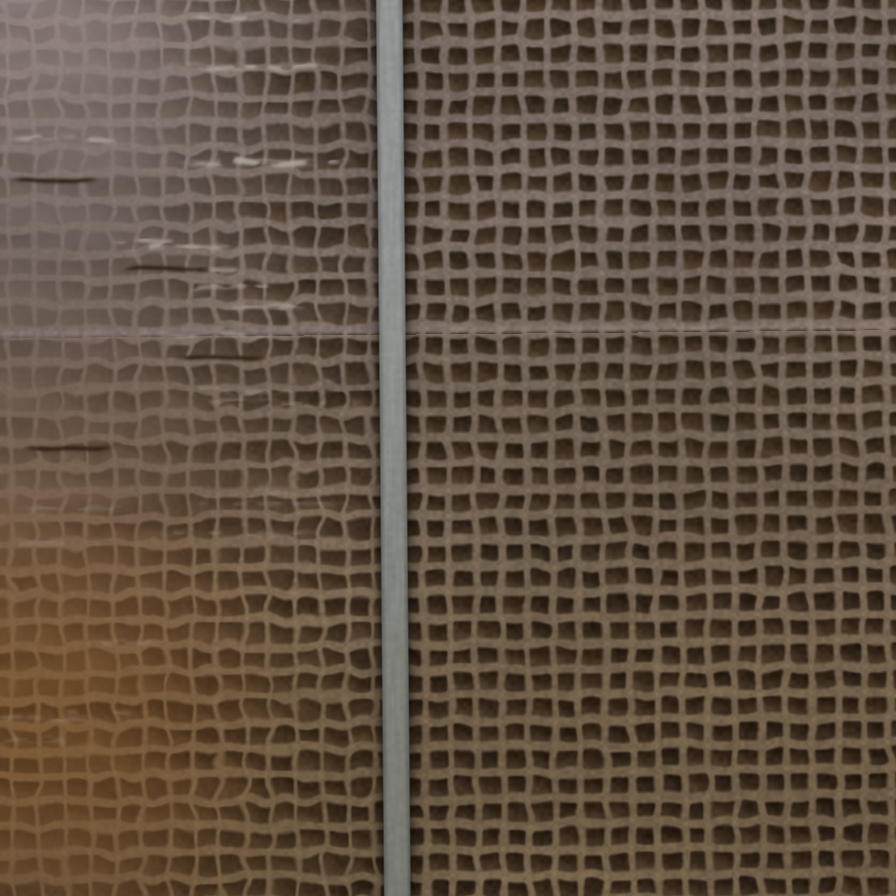
Give the GLSL for this texture, as a Shadertoy shader.

```glsl
const float PITCH = 0.0288;            // lattice period, about 34.7 per canvas
const float COLUMN_SHIFT = 0.14;       // lattice phase relative to the bar, in cells
const vec2 HOLE_HALF = vec2(0.36, 0.32);
const vec2 FILM_HOLE_HALF = vec2(0.41, 0.33);
const float HOLE_ROUND = 0.11;
const float EDGE_BLUR = 0.085;
const float BAR_HALF = 0.0148;
const float SEAM_GAP = 0.009;
const int STREAKS = 22;
const int SLITS = 4;

const vec3 RIDGE_TOP = vec3(0.47, 0.415, 0.385);
const vec3 RIDGE_LOW = vec3(0.445, 0.375, 0.285);
const vec3 HOLE_DARK = vec3(0.155, 0.108, 0.065);
const vec3 HOLE_LIT = vec3(0.27, 0.21, 0.15);
const vec3 FILM_TOP = vec3(0.47, 0.42, 0.41);
const vec3 FILM_LOW = vec3(0.42, 0.31, 0.20);
const vec3 BAR_TOP = vec3(0.57, 0.58, 0.575);
const vec3 BAR_LOW = vec3(0.47, 0.475, 0.445);
const vec3 GLINT = vec3(0.70, 0.66, 0.63);

float hash(vec2 p) {
    vec3 q = fract(p.xyx * vec3(0.1031, 0.1030, 0.0973));
    q += dot(q, q.yzx + 33.33);
    return fract((q.x + q.y) * q.z);
}

float noise(vec2 p) {
    vec2 i = floor(p), f = p - i;
    f = f * f * (3.0 - 2.0 * f);
    return mix(mix(hash(i), hash(i + vec2(1, 0)), f.x),
               mix(hash(i + vec2(0, 1)), hash(i + vec2(1, 1)), f.x), f.y);
}

float roundBox(vec2 p, vec2 halfSize) {
    vec2 q = abs(p) - halfSize + HOLE_ROUND;
    return length(max(q, 0.0)) + min(max(q.x, q.y), 0.0) - HOLE_ROUND;
}

// Soft horizontal dash with a ragged course
float dash(vec2 uv, vec2 center, float halfLength, float thickness) {
    vec2 d = uv - center;
    d.y += 0.006 * (noise(vec2(uv.x * 38.0, center.y * 91.0)) - 0.5);
    return exp(-d.y * d.y / (thickness * thickness))
         * (1.0 - smoothstep(0.6 * halfLength, halfLength, abs(d.x)));
}

void mainImage(out vec4 fragColor, in vec2 fragCoord) {
    vec2 uv = fragCoord / iResolution.xy;
    float pixel = 1.0 / iResolution.y;
    float barOffset = uv.x - mix(0.4435, 0.4345, uv.y);
    float film = 1.0 - smoothstep(-0.004, 0.004, barOffset);
    float haze = film * smoothstep(0.44, 0.05, uv.x);

    // Lattice, split at the seam into upper and lower rows
    float seamOffset = uv.y - 0.627 - 0.009 * (uv.x - 0.5);
    float row = seamOffset > 0.0 ? (seamOffset - SEAM_GAP) / PITCH : seamOffset / PITCH;
    vec2 grid = vec2(barOffset / PITCH - COLUMN_SHIFT, row);
    vec2 warp = vec2(noise(uv * 47.0), noise(uv * 47.0 + 80.0)) - 0.5;
    grid += warp * mix(0.22, 0.34, film);
    vec2 cell = floor(grid);
    vec2 local = grid - cell - 0.5;
    float variation = hash(cell + 71.0);

    // Ridges
    float light = smoothstep(0.1, 0.85, uv.y);
    float grain = noise(uv * 210.0) - 0.5;
    float patches = noise(uv * vec2(5.0, 9.0) + 4.0);
    vec3 color = mix(RIDGE_LOW, RIDGE_TOP, light);
    color *= 0.95 + 0.12 * patches + 0.16 * grain;
    color *= 1.0 + 0.09 * smoothstep(0.34, 0.5, min(abs(local.x), abs(local.y)));
    color = mix(color, mix(FILM_LOW, FILM_TOP, light), 0.6 * haze);

    // Holes, shaded deeper toward the upper right
    vec2 halfSize = mix(HOLE_HALF, FILM_HOLE_HALF, film) + 0.05 * (variation - 0.5);
    float blur = max(EDGE_BLUR, pixel / PITCH);
    float hole = 1.0 - smoothstep(-blur, blur, roundBox(local, halfSize));
    float depth = smoothstep(-0.45, 0.3, local.y + 0.35 * local.x);
    vec3 holeColor = mix(HOLE_LIT, HOLE_DARK, depth) * (0.85 + 0.3 * variation);
    holeColor += 0.03 * light + 0.05 * grain;
    float veil = film * (0.14 + 0.5 * smoothstep(0.43, 0.05, uv.x)
               + 0.3 * (noise(uv * vec2(9.0, 38.0)) - 0.5) + 0.16 * light * haze);
    holeColor = mix(holeColor, mix(FILM_LOW, FILM_TOP, light), clamp(veil, 0.0, 0.85));
    color = mix(color, holeColor, hole);

    // Tinted sheen on the film
    float sheen = haze * smoothstep(0.72, 1.0, uv.y);
    color += sheen * vec3(0.09, 0.085, 0.09);
    float warmth = haze * exp(-pow((uv.y - 0.24) / 0.2, 2.0));
    color += warmth * vec3(0.055, 0.015, -0.02);

    // Seam strip
    float seam = exp(-pow((seamOffset - 0.005) / 0.0048, 2.0));
    vec3 seamColor = mix(RIDGE_TOP * 1.13, FILM_TOP * 1.08, film) + 0.08 * grain;
    color = mix(color, seamColor, 0.85 * seam);

    // Broken glints, most of them high on the film
    float broken = smoothstep(0.3, 0.75, noise(uv * vec2(75.0, 160.0)));
    for (int i = 0; i < STREAKS; i++) {
        float id = float(i);
        float height = 1.0 - pow(hash(vec2(id, 3.0)), 0.8) * 0.85;
        vec2 center = vec2(0.33 * hash(vec2(id, 11.0)), height);
        float span = mix(0.03, 0.11, hash(vec2(id, 19.0)));
        float strength = mix(0.2, 0.65, smoothstep(0.45, 0.8, height));
        color = mix(color, GLINT, film * strength * broken * dash(uv, center, span, 0.0036));
    }

    // Dark slits in the film
    for (int i = 0; i < SLITS; i++) {
        float id = float(i);
        vec2 center = vec2(0.04 + 0.26 * hash(vec2(id, 41.0)), 0.5 + 0.1 * id);
        color = mix(color, HOLE_DARK, 0.75 * film * dash(uv, center, 0.055, 0.003));
    }

    // Bar with side shadows and a brushed face
    float barEdge = abs(barOffset) - BAR_HALF;
    color *= 1.0 - 0.5 * exp(-max(barEdge, 0.0) / 0.006);
    vec3 barColor = mix(BAR_LOW, BAR_TOP, smoothstep(0.0, 0.85, uv.y));
    barColor *= 0.97 + 0.07 * noise(vec2(barOffset * 300.0, uv.y * 28.0)) + 0.05 * grain;
    barColor *= 1.0 - 0.2 * smoothstep(0.55, 1.0, abs(barOffset) / BAR_HALF);
    float edge = max(0.0013, pixel);
    color = mix(color, barColor, 1.0 - smoothstep(-edge, edge, barEdge));

    fragColor = vec4(clamp(color, 0.0, 1.0), 1.0);
}
```
